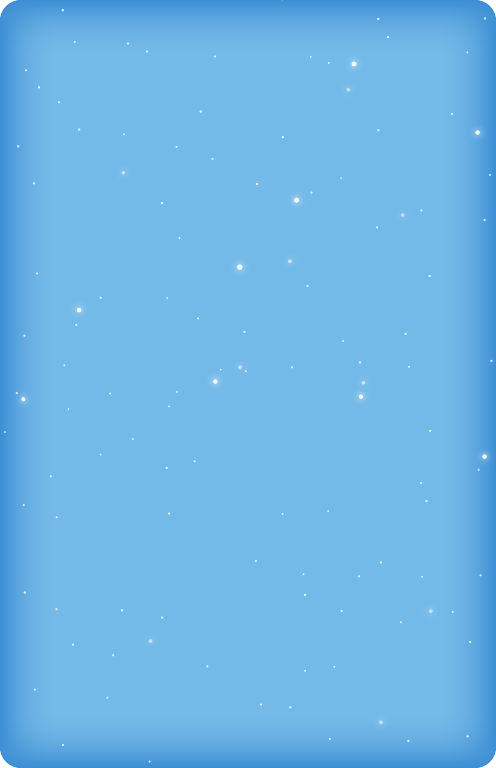
Reproduce this background procedurally as a WebGL 1 fragment shader.

```glsl
precision highp float;
// A sky-blue rounded panel with a soft, darker blue glow along its inner edges,
// sprinkled with tiny white stars and a few larger, glowing ones.
// Stars are jittered discs in hashed grid cells; lengths are in canvas heights.

uniform vec2 u_resolution;

float hash(vec2 p) {
  return fract(sin(dot(p, vec2(127.1, 311.7))) * 43758.5453);
}

float roundedBox(vec2 p, vec2 halfSize, float radius) {
  vec2 q = abs(p) - halfSize + radius;
  return length(max(q, 0.0)) + min(max(q.x, q.y), 0.0) - radius;
}

// Opacity of one layer with at most one star per grid cell.
float starLayer(vec2 p, float cell, float density, vec2 radiusRange,
                vec2 alphaRange, float glow, float seed) {
  vec2 id = floor(p / cell) + seed;
  vec2 jitter = vec2(hash(id + 3.1), hash(id + 7.7));
  vec2 offset = (fract(p / cell) - mix(vec2(0.1), vec2(0.9), jitter)) * cell;
  float size = hash(id + 13.3);
  float radius = mix(radiusRange.x, radiusRange.y, size);
  float alpha = mix(alphaRange.x, alphaRange.y, hash(id + 19.9));
  float d = length(offset) - radius;
  float halfPixel = 0.6 / u_resolution.y;
  float disc = 1.0 - smoothstep(-halfPixel, halfPixel, d);
  float halo = glow * pow(clamp(1.0 - d / 0.011, 0.0, 1.0), 2.0);
  return step(hash(id), density) * alpha * max(disc, halo);
}

void main() {
  vec2 p = gl_FragCoord.xy / u_resolution.y;
  vec2 size = vec2(u_resolution.x / u_resolution.y, 1.0);

  // Inner edge glow, fading quadratically from each side
  vec2 edge = min(p, size - p);
  vec2 fade = pow(clamp(1.0 - edge / 0.0755, 0.0, 1.0), vec2(2.0));
  float shade = 1.0 - (1.0 - fade.x) * (1.0 - fade.y);
  vec3 color = mix(vec3(0.455, 0.73, 0.91), vec3(0.235, 0.555, 0.83), shade);

  // Fine dust, faint stars and bright stars
  float dust = starLayer(p, 0.06, 0.6, vec2(0.0011, 0.0015), vec2(0.7, 1.0), 0.0, 11.0);
  float faint = starLayer(p + 0.05, 0.16, 0.3, vec2(0.0021, 0.0025), vec2(0.55, 0.65), 0.15, 47.0);
  float bright = starLayer(p + 0.11, 0.16, 0.42, vec2(0.0023, 0.0039), vec2(0.95, 1.0), 0.22, 83.0);
  color = mix(color, vec3(1.0), max(dust, max(faint, bright)));

  // Rounded corners on white
  float pixel = 1.0 / u_resolution.y;
  float outside = smoothstep(-0.5 * pixel, 0.5 * pixel,
                             roundedBox(p - 0.5 * size, 0.5 * size, 0.027));
  gl_FragColor = vec4(mix(color, vec3(1.0), outside), 1.0);
}
```
